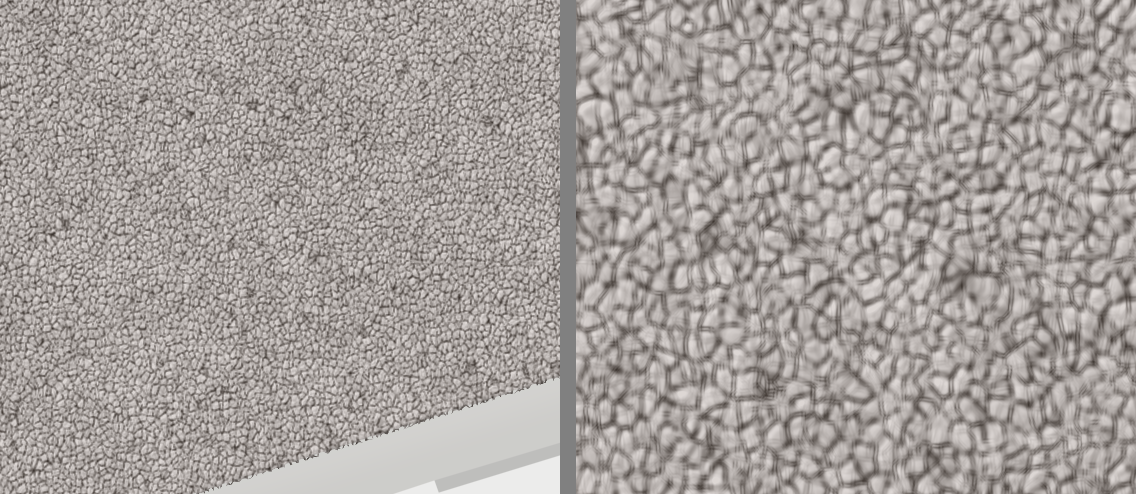
Left: the whole. Right: its middle third, enlarged.
Write a Shadertoy shader that draws this texture.

```glsl
const vec3 PILE_DARK = vec3(0.235, 0.205, 0.185);
const vec3 PILE_LIGHT = vec3(0.835, 0.812, 0.802);
const vec3 BOARD = vec3(0.805, 0.802, 0.792);
const vec3 BOARD_SHADE = vec3(0.745, 0.745, 0.738);
const vec3 BOARD_WHITE = vec3(0.925, 0.925, 0.92);

const vec2 TUFT_DENSITY = vec2(84.0, 63.0);   // tufts per canvas height
const float FINE_RATIO = 1.65;
const float FINE_SHARE = 0.38;
const float CREVICE_WIDTH = 0.36;
const float DEPTH_CONTRAST = 3.1;
const vec2 LIGHT_STEP = vec2(-0.0026, 0.0030);
const float LIGHT_GAIN = 0.30;
const float PATCH_GAIN = 0.035;
const float SOFTNESS = 0.0023;

const vec2 BOARD_START = vec2(0.398, 0.0);
const float BOARD_SLOPE = 0.323;
const float FRAY = 0.007;

vec3 hash3(vec2 p) {
    vec3 q = fract(p.xyx * vec3(0.1031, 0.1030, 0.0973));
    q += dot(q, q.yxz + 33.33);
    return fract((q.xxy + q.yzz) * q.zyx);
}

// Slow layered sines, roughly -1 to 1
float waves(vec2 p) {
    float sum = 0.0, amp = 0.5;
    for (int i = 0; i < 4; i++) {
        sum += amp * sin(p.x + 1.7 * sin(p.y * 0.8)) * cos(p.y + 1.3 * sin(p.x * 0.7));
        p = mat2(1.3, 1.1, -1.1, 1.3) * p + 4.1;
        amp *= 0.7;
    }
    return sum;
}

// Cellular tufts: rounded tops of random height, split by crevices
float tufts(vec2 p) {
    vec2 cell = floor(p);
    float nearest = 9.0, second = 9.0, top = 0.0;
    for (int y = -1; y <= 1; y++)
    for (int x = -1; x <= 1; x++) {
        vec2 id = cell + vec2(x, y);
        vec3 rnd = hash3(id + 100.0);
        float d = length(id + rnd.xy - p);
        if (d < nearest) {
            second = nearest;
            nearest = d;
            top = rnd.z;
        } else {
            second = min(second, d);
        }
    }
    float open = smoothstep(0.0, CREVICE_WIDTH, second - nearest);
    return open * (0.55 + 0.45 * top) * (1.0 - 0.4 * nearest * nearest);
}

float pileHeight(vec2 p) {
    vec2 q = p * TUFT_DENSITY;
    float coarse = tufts(q);
    float fine = tufts(mat2(0.95, 0.31, -0.31, 0.95) * q * FINE_RATIO + 37.0);
    return mix(coarse, fine, FINE_SHARE);
}

// Height gives crevice depth, its slope towards the light gives relief
float pileTone(vec2 p) {
    vec2 warp = vec2(waves(p * 37.0), waves(p * 31.0 + 9.0));
    p += 0.006 * warp;
    float h = pileHeight(p);
    float relief = h - pileHeight(p + LIGHT_STEP);
    return 1.0 - exp(-DEPTH_CONTRAST * h) + LIGHT_GAIN * relief;
}

vec3 carpet(vec2 p) {
    float tone = 0.0;
    for (int i = 0; i < 4; i++) {
        vec2 tap = vec2(i % 2, i / 2) - 0.5;
        tone += 0.25 * pileTone(p + tap * SOFTNESS);
    }
    tone += PATCH_GAIN * (waves(p * 9.0) + waves(p * 47.0 + 3.0));
    return mix(PILE_DARK, PILE_LIGHT, clamp(tone, 0.0, 1.05));
}

// Height of p above a sloped line through a point
float above(vec2 p, vec2 start, float slope) {
    return (p.y - start.y - slope * (p.x - start.x)) / sqrt(1.0 + slope * slope);
}

vec3 skirting(vec2 p, float edge, float px) {
    vec3 col = BOARD * (1.0 + 0.025 * smoothstep(-0.09, 0.0, edge));
    float right = smoothstep(-px, px, p.x - 0.882 + 0.35 * (p.y - 0.02));
    float ledge = above(p, vec2(0.878, 0.027), 0.30);
    float lower = above(p, vec2(0.892, 0.004), 0.307);
    float block = above(p, vec2(0.796, 0.0), 0.33);
    col = mix(col, BOARD_SHADE, right * smoothstep(px, -px, ledge));
    float white = mix(smoothstep(px, -px, block), smoothstep(px, -px, lower), right);
    return mix(col, BOARD_WHITE, white);
}

void mainImage(out vec4 fragColor, in vec2 fragCoord) {
    vec2 p = fragCoord / iResolution.y;
    float px = 0.8 / iResolution.y;
    float edge = above(p, BOARD_START, BOARD_SLOPE);

    // Frayed carpet border with a thin contact shadow
    float frayed = edge - FRAY * (tufts(p * TUFT_DENSITY) - 0.5);
    vec3 pile = carpet(p) * (1.0 - 0.22 * exp(-max(edge, 0.0) / 0.004));
    vec3 col = mix(skirting(p, edge, px), pile, smoothstep(-px, px, frayed));
    fragColor = vec4(col, 1.0);
}
```
